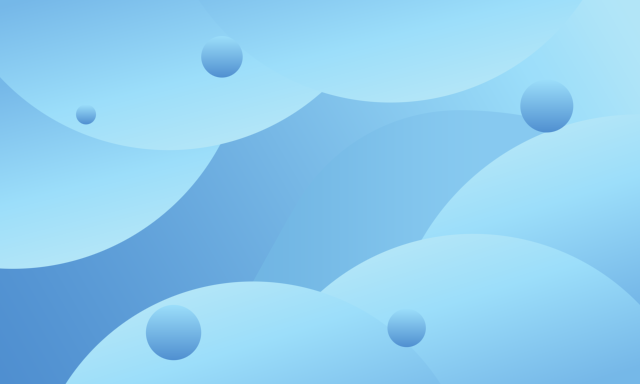
This background is drawn by a Shadertoy shader. Its source:

```glsl
// Soft blue backdrop of overlapping gradient discs, a faint wave and small floating balls.

const vec3 DEEP = vec3(0.31, 0.56, 0.815);
const vec3 MID  = vec3(0.46, 0.72, 0.91);
const vec3 SKY  = vec3(0.61, 0.87, 0.98);
const vec3 PALE = vec3(0.70, 0.90, 0.97);

// Discs and balls: centre xy and radius, in canvas heights
const int DISC_COUNT = 6;
const int FIRST_RISING = 3;
const vec3 DISCS[DISC_COUNT] = vec3[](
    vec3(0.033, 0.913, 0.613), vec3(0.439, 1.211, 0.602), vec3(1.017, 1.334, 0.601),
    vec3(1.663, 0.050, 0.652), vec3(1.233, -0.209, 0.600), vec3(0.659, -0.313, 0.580));

const int BALL_COUNT = 5;
const vec3 BALLS[BALL_COUNT] = vec3[](
    vec3(0.578, 0.852, 0.054), vec3(0.224, 0.702, 0.026), vec3(1.424, 0.724, 0.069),
    vec3(0.452, 0.134, 0.072), vec3(1.059, 0.146, 0.050));

float discDistance(vec2 p, vec3 disc) {
    return length(p - disc.xy) - disc.z;
}

float coverage(float dist, float pixel) {
    return 1.0 - smoothstep(-0.75 * pixel, 0.75 * pixel, dist);
}

// Diagonal gradient, deep at the lower left and pale at the upper right
vec3 backdropColor(vec2 p) {
    float t = dot(p, vec2(0.86, 0.5)) / 1.935;
    vec3 color = mix(DEEP, SKY, pow(clamp(t / 0.82, 0.0, 1.0), 1.25));
    return mix(color, PALE, smoothstep(0.8, 1.0, t));
}

// Rounded hump with a flared left foot and a stretched right shoulder
float waveDistance(vec2 p, vec3 hump) {
    vec2 q = p - hump.xy;
    float foot = max(0.254 - q.y, 0.0);
    q.x += 1.12 * foot * foot;
    q.x *= q.x > 0.0 ? 0.7 : 1.0;
    return length(q) - hump.z;
}

vec3 waveColor(vec2 p) {
    return mix(vec3(0.44, 0.71, 0.89), vec3(0.53, 0.79, 0.94),
               smoothstep(0.6, 1.3, p.x));
}

// Pale at the leading rim, then sky, then mid blue further in
vec3 discColor(vec2 p, vec3 disc, vec2 facing) {
    float depth = disc.z - dot(p - disc.xy, facing);
    vec3 color = mix(PALE, SKY, clamp(depth / 0.185, 0.0, 1.0));
    return mix(color, MID, clamp((depth - 0.185) / 0.305, 0.0, 1.0));
}

vec3 ballColor(vec2 p, vec3 ball) {
    float height = 0.5 + 0.5 * (p.y - ball.y) / ball.z;
    return mix(DEEP, SKY, clamp(height, 0.0, 1.0));
}

void mainImage(out vec4 fragColor, in vec2 fragCoord) {
    vec2 p = fragCoord / iResolution.y;
    float pixel = 1.0 / iResolution.y;

    // Backdrop and wave
    vec3 color = backdropColor(p);
    vec3 hump = vec3(1.196, 0.224, 0.489);
    color = mix(color, waveColor(p), coverage(waveDistance(p, hump), pixel));

    // Large discs: hanging ones first, then rising ones
    for (int i = 0; i < DISC_COUNT; i++) {
        vec2 facing = i < FIRST_RISING ? vec2(0.25, -0.97) : vec2(-0.3, 0.95);
        vec3 fill = discColor(p, DISCS[i], facing);
        color = mix(color, fill, coverage(discDistance(p, DISCS[i]), pixel));
    }

    // Floating balls
    for (int i = 0; i < BALL_COUNT; i++) {
        vec3 fill = ballColor(p, BALLS[i]);
        color = mix(color, fill, coverage(discDistance(p, BALLS[i]), pixel));
    }

    fragColor = vec4(color, 1.0);
}
```
